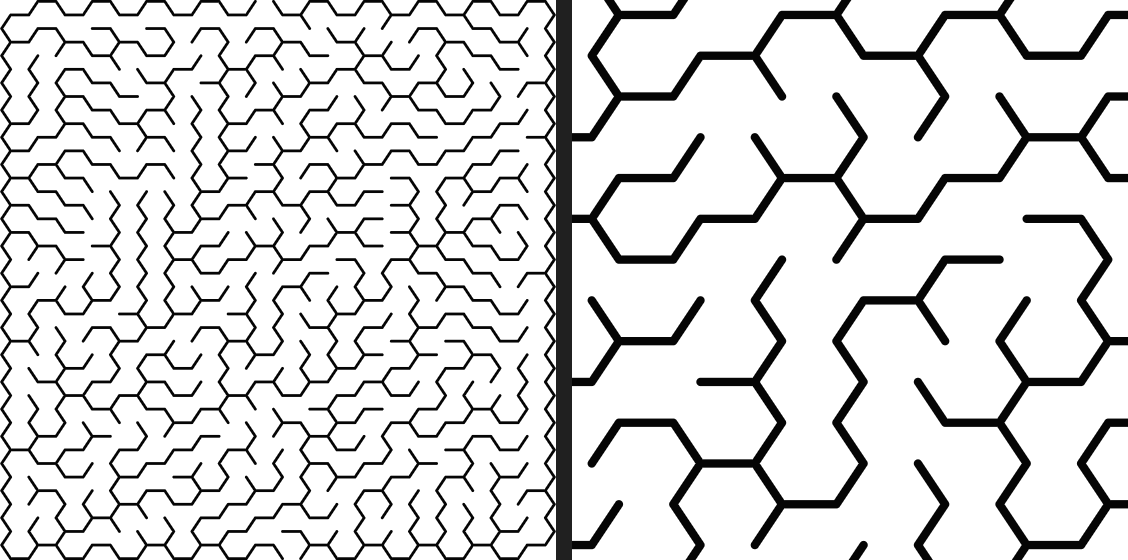
Left, the full canvas; right, a detail of the centre.
Write a Shadertoy shader that draws this pattern.

```glsl
// Draws a maze of flat-topped hexagonal cells as thin black walls on white.
// Every cell opens a passage to one forward neighbour, which forms a tree;
// swapping passages around corners then mixes it without making any loops.

const int SIZE = 20;                 // cells per side
const float CANVAS_ROWS = 20.6;      // canvas height in cell heights
const float HALF_WIDTH = 0.051;      // half wall thickness, in cell heights
const vec3 PAPER = vec3(1.0);
const vec3 INK = vec3(0.02);

// Upper and right-hand corners of a cell, clockwise
const vec2 CORNER[4] = vec2[4](vec2(-1.0 / 3.0, 0.5), vec2(1.0 / 3.0, 0.5),
                               vec2(2.0 / 3.0, 0.0), vec2(1.0 / 3.0, -0.5));

float hash(ivec2 cell, float salt) {
    vec2 p = vec2(cell) + 61.7 + salt * 17.3;
    vec3 q = fract(p.xyx * 0.1031);
    q += dot(q, q.yzx + 33.33);
    return fract((q.x + q.y) * q.z);
}

float segmentDistance(vec2 p, vec2 a, vec2 b) {
    vec2 ab = b - a;
    return length(p - a - ab * clamp(dot(p - a, ab) / dot(ab, ab), 0.0, 1.0));
}

// Axial offset to the neighbour: 0 north, 1 north-east, 2 south-east
ivec2 ahead(int k) {
    return ivec2(min(k, 1), 1 - k);
}

bool inside(ivec2 c) {
    int row = c.y + (c.x >> 1);
    return min(c.x, row) >= 0 && max(c.x, row) < SIZE;
}

// Tree: the one forward direction a cell opens, or -1; often shared by a patch
int forwardPassage(ivec2 c) {
    if (!inside(c)) return -1;
    bool shared = hash(c, 1.0) < 0.5;
    int first = int(3.0 * hash(shared ? c >> 1 : c, 2.0));
    for (int n = 0; n < 3; n++) {
        int k = (first + n) % 3;
        if (inside(c + ahead(k))) return k;
    }
    return -1;
}

// First mix: two passages around a left-pointing corner are redrawn at random
int mixedPassage(ivec2 c, int k) {
    ivec2 a = k == 0 ? c - ahead(2) : c;
    int side = forwardPassage(a);
    int across = forwardPassage(a + ahead(2));
    if (side > 0 && across == 0) return int(k != int(3.0 * hash(a, 3.0)));
    return int(forwardPassage(c) == k);
}

int passageCount(ivec2 c) {
    int count = 0;
    for (int k = 0; k < 3; k++)
        count += mixedPassage(c, k) + mixedPassage(c - ahead(k), k);
    return count;
}

// Second mix: around the other corners, favour cells with few passages
bool isOpen(ivec2 c, int k) {
    ivec2 a = k == 2 ? c - ahead(0) : c;
    ivec3 open = ivec3(mixedPassage(a, 0), mixedPassage(a, 1),
                       mixedPassage(a + ahead(0), 2));
    if (open.x + open.y + open.z != 2) return open[k] == 1;
    // Crowding of the cell opposite each edge
    vec3 crowding = vec3(open) + vec3(hash(a, 4.0), hash(a, 5.0), hash(a, 6.0));
    crowding += vec3(passageCount(a + ahead(1)), passageCount(a + ahead(0)),
                     passageCount(a));
    float lowest = min(crowding.x, min(crowding.y, crowding.z));
    return crowding[k] > lowest;
}

bool isGate(ivec2 c, int k) {
    return k == 0 && (c == ivec2(9, 15) || c == ivec2(10, -6));
}

bool isWall(ivec2 c, int k) {
    bool here = inside(c);
    bool there = inside(c + ahead(k));
    if (here && there) return !isOpen(c, k);
    return here != there && !isGate(c, k);
}

// Distance to the closest wall, limited to reach
float wallDistance(vec2 p, float reach) {
    int column = int(round(p.x - 2.0 / 3.0));
    int row = int(round(p.y - 0.5 - 0.5 * float(column)));
    float nearest = reach;
    for (int dx = -1; dx <= 0; dx++)
    for (int dy = -1; dy <= 1; dy++) {
        ivec2 c = ivec2(column + dx, row + dy);
        vec2 centre = vec2(c) + vec2(2.0 / 3.0, 0.5 + 0.5 * float(c.x));
        for (int k = 0; k < 3; k++) {
            float d = segmentDistance(p - centre, CORNER[k], CORNER[k + 1]);
            if (d < nearest && isWall(c, k)) nearest = d;
        }
    }
    return nearest;
}

void mainImage(out vec4 fragColor, in vec2 fragCoord) {
    float pixel = CANVAS_ROWS / iResolution.y;
    vec2 mazeSize = vec2(SIZE) + vec2(1.0 / 3.0, 0.5);
    vec2 p = (fragCoord - 0.5 * iResolution.xy) * pixel + 0.5 * mazeSize;
    float d = wallDistance(p, HALF_WIDTH + pixel);
    float coverage = clamp(0.5 + (HALF_WIDTH - d) / pixel, 0.0, 1.0);
    fragColor = vec4(mix(PAPER, INK, coverage), 1.0);
}
```
